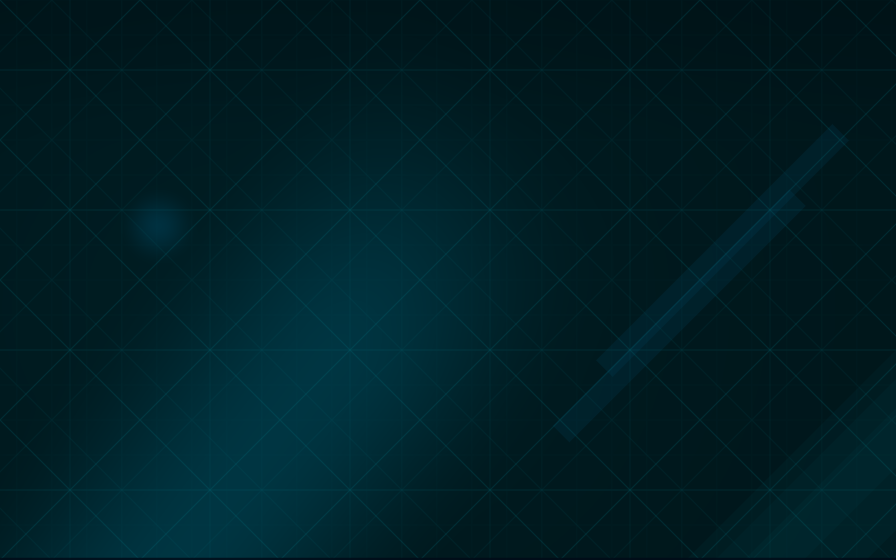
A WebGL 2 fragment shader for this background:

```glsl
#version 300 es
precision highp float;
// Dark teal backdrop: soft diagonal glow, translucent bars and a lattice of fine lines.

#define CELL 0.25
#define LATTICE_SHIFT vec2(0.0925, 0.0)
#define LINE_HALF 0.001
#define LINE_COLOR vec3(0.0, 0.48, 0.53)
#define GLOW_COLOR vec3(0.0, 0.208, 0.258)
#define BAR_COLOR vec3(0.0, 0.27, 0.39)
#define CORNER_COLOR vec3(0.0, 0.27, 0.31)
#define SPOT_COLOR vec3(0.0, 0.23, 0.31)

uniform vec2 u_resolution;
out vec4 outColor;

// Coverage of a shape whose signed distance is negative inside
float cover(float d, float px) {
    return clamp(0.5 - d / px, 0.0, 1.0);
}

// Thin lines at every multiple of the period
float lines(float v, float period, float px) {
    float d = abs(fract(v / period + 0.5) - 0.5) * period;
    return cover(d - LINE_HALF, px);
}

// Both families of 45 degree lines
float diagonals(vec2 p, float px) {
    float period = CELL * 0.70711;
    vec2 q = vec2(p.x + p.y, p.x - p.y) * 0.70711;
    return max(lines(q.x, period, px), lines(q.y, period, px));
}

// Box in diagonal coordinates, measured along and across its direction
float bar(vec2 q, vec2 low, vec2 high, float px) {
    vec2 d = abs(q - 0.5 * (low + high)) - 0.5 * (high - low);
    return cover(max(d.x, d.y) * 0.70711, px);
}

vec3 background(vec2 p) {
    vec3 col = mix(vec3(0.0, 0.087, 0.104), vec3(0.0, 0.073, 0.09),
                   smoothstep(0.72, 1.0, p.y));
    vec2 d = (p - vec2(0.48, 0.45)) / vec2(0.70, 0.58);
    return col + vec3(0.0, 0.026, 0.031) * exp(-dot(d, d));
}

void main() {
    float px = 1.0 / u_resolution.y;
    vec2 p = gl_FragCoord.xy * px;
    vec2 q = vec2(p.x + p.y - 1.0, p.x - p.y + 1.0); // along, across
    vec3 col = background(p);

    // Broad blurred band rising to the right, fading towards its upper end
    float axis = 1.23 - 0.13 * q.x;
    float glow = 1.0 - smoothstep(0.0, 0.54, abs(q.y - axis));
    glow *= 1.0 - smoothstep(-0.05, 0.78, q.x);
    col = mix(col, GLOW_COLOR, glow);

    // Small round glow
    float spot = length(p - vec2(0.283, 0.596));
    col = mix(col, SPOT_COLOR, 0.65 * (1.0 - smoothstep(0.0, 0.075, spot)));

    // Two overlapping bars, the second slid along and sideways
    for (int i = 0; i < 2; i++) {
        vec2 start = vec2(0.227, 1.7475) + float(i) * vec2(0.194, -0.0395);
        float b = bar(q, start, start + vec2(0.844, 0.059), px);
        col = mix(col, BAR_COLOR, 0.19 * b);
    }

    // Layered bands in the lower right corner
    for (int i = 0; i < 3; i++) {
        float k = float(i);
        float edge = 2.225 + 0.052 * k;
        float b = bar(q, vec2(-1.0, edge), vec2(3.0, edge + 0.21 + 0.06 * k), px);
        col = mix(col, CORNER_COLOR, 0.12 * b);
    }

    // Main lattice, its shifted echo and the faint small grid
    vec2 g = p - 0.5 * CELL;
    vec2 s = g - LATTICE_SHIFT;
    col = mix(col, LINE_COLOR, 0.19 * diagonals(g, px));
    col = mix(col, LINE_COLOR, 0.09 * diagonals(s, px));
    col = mix(col, LINE_COLOR, 0.09 * lines(g.x, CELL, px));
    col = mix(col, LINE_COLOR, 0.13 * lines(g.y, CELL, px));
    float fine = max(lines(s.x, CELL / 4.0, px), lines(s.y, CELL / 4.0, px));
    col = mix(col, LINE_COLOR, 0.03 * fine);
    col = mix(col, LINE_COLOR, 0.03 * lines(s.x, CELL, px));

    // Dark rim along the bottom
    col = mix(col, vec3(0.0, 0.04, 0.09), 0.8 * cover(p.y - 0.004, px));
    outColor = vec4(col, 1.0);
}
```
